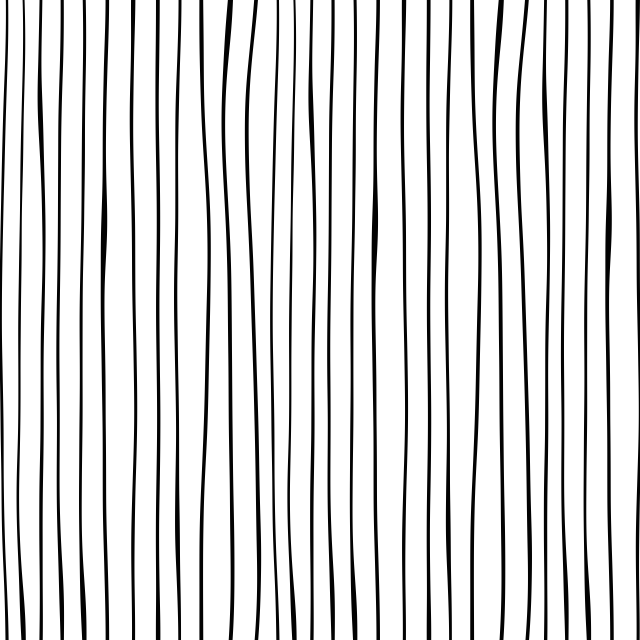
This pattern is drawn by a WebGL 2 fragment shader. Its source:

```glsl
#version 300 es
precision highp float;
// Hand-inked vertical lines: twelve wavering strokes, tiled across the canvas.
// Each stroke is a short Fourier curve with its own width and one swelling;
// sine-hash noise roughens the ink. Lengths are in 768ths of the canvas.

uniform vec2 u_resolution;
out vec4 fragColor;

const float CANVAS = 768.0;
const float TAU = 6.2831853;
const int STROKES = 12;
const int LINES = 29;           // two full tiles and five strokes of a third
const int CROPPED = 2;          // strokes missing from the start of the third tile
const float TILE_STEP = 325.0;
const float LAST_SHIFT = 605.5;
const vec3 PAPER = vec3(1.0);
const vec3 INK = vec3(0.008);

// Mean position of each stroke within a tile
const float BASE[STROKES] = float[](
  4.2, 24.9, 50.1, 71.5, 98.8, 125.7, 160.1, 189.5, 212.9, 245.7, 274.6, 304.2);

// Sway: cosine and sine of the first harmonic, then of the second
const vec4 SWAY[STROKES] = vec4[](
  vec4(3.4, 0.5, 0.6, 0.5),    vec4(2.0, 2.2, 1.0, 0.7),
  vec4(-1.4, 0.2, 0.1, -1.0),  vec4(2.0, 0.8, 0.9, -0.1),
  vec4(1.2, 1.6, 0.6, 0.4),    vec4(2.0, 0.0, 0.2, 0.0),
  vec4(-1.3, -1.3, 0.5, 0.2),  vec4(-0.5, 0.0, 0.0, 0.0),
  vec4(1.8, -0.4, 0.6, 0.1),   vec4(-4.6, 1.5, 0.2, -0.6),
  vec4(-0.1, -4.4, 1.4, -1.7), vec4(1.1, -6.4, 1.5, -1.5));

// Nib: line width, extra width of the swelling, its height from the top
const vec3 NIB[STROKES] = vec3[](
  vec3(3.2, 0.6, 1.0),  vec3(2.7, 3.0, 0.97), vec3(3.8, 2.0, 0.18),
  vec3(3.6, 2.2, 0.93), vec3(3.5, 2.8, 0.95), vec3(4.2, 3.2, 0.36),
  vec3(4.0, 0.8, 0.0),  vec3(4.2, 1.0, 0.98), vec3(3.7, 1.8, 0.83),
  vec3(4.2, 0.8, 0.02), vec3(4.4, 2.6, 0.05), vec3(4.2, 0.7, 0.85));

float hash(vec2 p) {
  return fract(sin(dot(p, vec2(127.1, 311.7))) * 43758.5453);
}

// Smooth one-dimensional noise in -1..1
float noise(float t, float seed) {
  float cell = floor(t);
  float f = smoothstep(0.0, 1.0, fract(t));
  return mix(hash(vec2(cell, seed)), hash(vec2(cell + 1.0, seed)), f) * 2.0 - 1.0;
}

// Horizontal centre of a stroke at depth t below the top edge
float strokeCentre(float base, vec4 sway, float t, float seed) {
  float a = TAU * t;
  vec4 waves = vec4(cos(a), sin(a), cos(2.0 * a), sin(2.0 * a));
  return base + dot(sway, waves) + 0.6 * cos(3.0 * a) + 0.4 * noise(t * 9.0, seed);
}

float strokeWidth(vec3 nib, float t, float seed) {
  float offset = (t - nib.z) / 0.065;
  return nib.x + nib.y * exp(-offset * offset) + 0.4 * noise(t * 12.0, seed + 40.0);
}

// Antialiased ink coverage of a vertical band
float bandCoverage(float x, float centre, float width, float pixel) {
  return clamp((0.5 * width - abs(x - centre)) / pixel + 0.5, 0.0, 1.0);
}

void main() {
  vec2 uv = gl_FragCoord.xy / u_resolution;
  float x = uv.x * CANVAS;
  float t = 1.0 - uv.y;
  float pixel = CANVAS / u_resolution.x;

  float ink = 0.0;
  for (int i = 0; i < LINES; i++) {
    int tile = i / STROKES;
    int k = i % STROKES + (tile == 2 ? CROPPED : 0);
    float shift = tile == 2 ? LAST_SHIFT : float(tile) * TILE_STEP;
    float seed = float(k);
    float centre = shift + strokeCentre(BASE[k], SWAY[k], t, seed);
    float width = strokeWidth(NIB[k], t, seed);
    ink = max(ink, bandCoverage(x, centre, width, pixel));
  }
  fragColor = vec4(mix(PAPER, INK, ink), 1.0);
}
```
